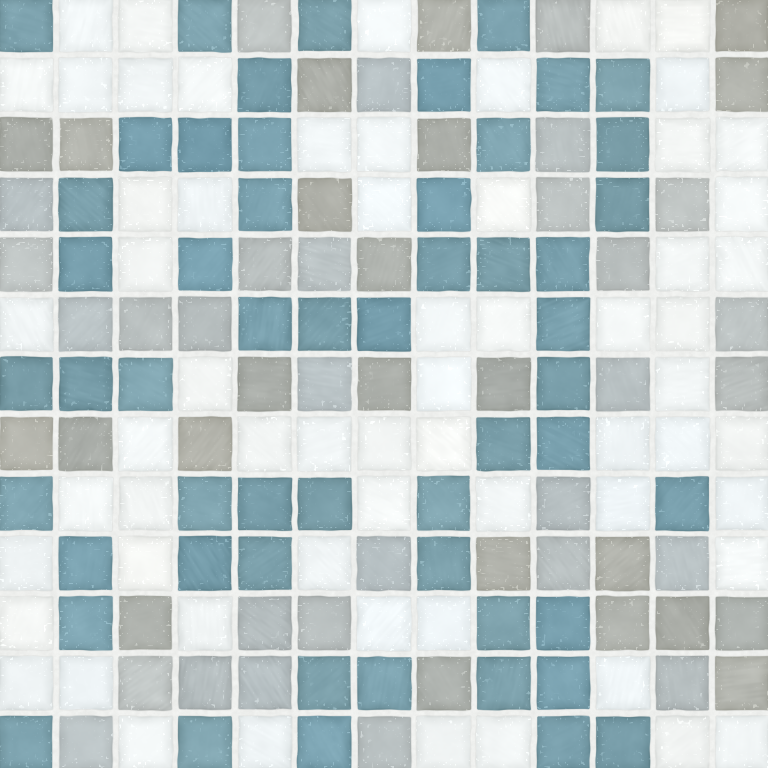
This pattern is drawn by a WebGL 2 fragment shader. Its source:

```glsl
#version 300 es
precision highp float;
// Glass mosaic: a 13 by 13 grid of small square tiles in white, blue and grey
// set in pale grout. A hash picks each tile's glass; noise adds uneven edges,
// cloudy depth, brushed streaks and small bright chips.
uniform vec2 u_resolution;
out vec4 fragColor;

// Layout, in canvas units
const vec2 PITCH = vec2(0.0777, 0.0779);
const vec2 FIRST_JOINT = vec2(0.0729, 0.0716);
// Tile shape, in cell units
const float HALF_TILE = 0.447;
const float CORNER = 0.025;
const float EDGE_WOBBLE = 0.022;
const float SIZE_JITTER = 0.012;
// Cumulative shares of the glass kinds; the rest is warm grey
const float WHITE_SHARE = 0.41;
const float BLUE_SHARE = 0.70;
const float COOL_SHARE = 0.87;
// Colours
const vec3 GROUT = vec3(0.935, 0.940, 0.932);
const vec3 WHITE = vec3(0.955, 0.970, 0.970);
const vec3 WHITE_RIM = vec3(0.870, 0.888, 0.885);
const vec3 BLUE = vec3(0.490, 0.640, 0.690);
const vec3 BLUE_RIM = vec3(0.400, 0.540, 0.580);
const vec3 COOL = vec3(0.735, 0.765, 0.768);
const vec3 COOL_RIM = vec3(0.655, 0.680, 0.680);
const vec3 WARM = vec3(0.690, 0.702, 0.680);
const vec3 WARM_RIM = vec3(0.615, 0.625, 0.595);
// Wear
const float CLOUD = 0.060;
const float STREAK = 0.040;
const float CHIP = 0.130;
const float TONE_SPREAD = 0.050;

float hash(vec2 p) {
    vec3 q = fract(p.xyx * vec3(0.1031, 0.1030, 0.0973));
    q += dot(q, q.yzx + 33.33);
    return fract((q.x + q.y) * q.z);
}

float noise(vec2 p) {
    vec2 i = floor(p), f = fract(p);
    f = f * f * (3.0 - 2.0 * f);
    return mix(mix(hash(i), hash(i + vec2(1, 0)), f.x),
               mix(hash(i + vec2(0, 1)), hash(i + vec2(1, 1)), f.x), f.y);
}

float fbm(vec2 p) {
    float sum = 0.0, amp = 0.5;
    for (int i = 0; i < 4; i++) {
        sum += amp * noise(p);
        p = p * 2.03 + 17.7;
        amp *= 0.5;
    }
    return sum / 0.9375;
}

float roundedBox(vec2 p, vec2 halfSize, float radius) {
    vec2 q = abs(p) - halfSize + radius;
    return length(max(q, 0.0)) + min(max(q.x, q.y), 0.0) - radius;
}

// Glass colour of a tile, from its centre (rim 0) to its border (rim 1)
vec3 glassColour(float pick, float rim) {
    if (pick < WHITE_SHARE) return mix(WHITE, WHITE_RIM, rim);
    if (pick < BLUE_SHARE) return mix(BLUE, BLUE_RIM, rim);
    if (pick < COOL_SHARE) return mix(COOL, COOL_RIM, rim);
    return mix(WARM, WARM_RIM, rim);
}

void main() {
    vec2 uv = gl_FragCoord.xy / u_resolution;
    vec2 grid = (uv - FIRST_JOINT) / PITCH + 20.0;
    vec2 id = floor(grid);
    vec2 local = fract(grid) - 0.5;
    float pixel = 1.0 / (min(u_resolution.x, u_resolution.y) * PITCH.x);

    // Slightly irregular tile outline
    vec2 jitter = vec2(hash(id + 41.3), hash(id + 67.9)) - 0.5;
    vec2 bend = vec2(noise(grid * 5.0), noise(grid * 5.0 + 90.0)) - 0.5;
    vec2 p = local + jitter * SIZE_JITTER + bend * EDGE_WOBBLE;
    float d = roundedBox(p, vec2(HALF_TILE) + jitter.yx * SIZE_JITTER, CORNER);
    float cover = 1.0 - smoothstep(-0.75 * pixel, 0.75 * pixel, d);

    // Soft shaded border with a thin broken line on the very edge
    float patchy = fbm(grid * 4.0 + 31.0);
    float soft = smoothstep(-0.20, 0.01, d) * (0.30 + 0.55 * patchy);
    float line = smoothstep(-0.045, 0.0, d) * smoothstep(0.25, 0.65, patchy);
    float pick = hash(id + 5.0);
    vec3 glass = glassColour(pick, soft + 0.45 * line);

    // Cloudy depth and brushed streaks at a different angle on each tile
    float angle = 6.2832 * hash(id + 12.6);
    vec2 along = vec2(cos(angle), sin(angle));
    vec2 brushed = vec2(dot(local, along), dot(local, vec2(-along.y, along.x)));
    float streak = noise(brushed * vec2(4.0, 24.0) + id * 9.0) - 0.5;
    float cloud = fbm(grid * 3.0 + id * 5.0) - 0.5;
    float tone = (hash(id + 88.1) - 0.5) * TONE_SPREAD;
    float depth = pick < WHITE_SHARE ? 0.6 : 1.0;
    glass += depth * (cloud * CLOUD + streak * STREAK * hash(id + 3.7) + tone);
    glass += (hash(id + 24.5) - 0.5) * 0.02 * vec3(1.0, 0.0, -1.0);

    // Small bright chips, more common towards the border
    float chip = smoothstep(0.80, 0.95, noise(grid * vec2(26.0, 30.0) + 11.0));
    glass += chip * CHIP * depth * smoothstep(-0.35, 0.0, d);

    // Grout with faint grain and a shadow beside the glass
    vec3 grout = GROUT + (fbm(grid * 14.0) - 0.5) * 0.06;
    grout -= 0.045 * (1.0 - smoothstep(0.0, 0.025, d));
    fragColor = vec4(clamp(mix(grout, glass, cover), 0.0, 1.0), 1.0);
}
```
